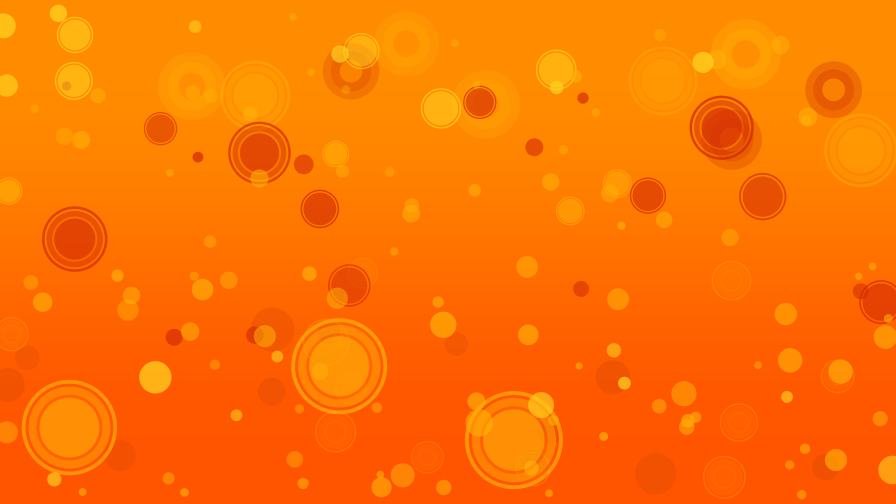
Reproduce this background procedurally as a Shadertoy shader.

```glsl
// Warm vertical gradient covered with translucent discs, ringed discs and donuts.
// Each layer scatters one kind of shape with a jittered low-discrepancy sequence
// and blends it over the layers below. Lengths are in canvas heights.

const int DOT = 0;
const int RINGED = 1;
const int TARGET = 2;
const int DONUT = 3;
const int OUTLINE = 4;

const vec3 AMBER  = vec3(1.00, 0.70, 0.03);
const vec3 YELLOW = vec3(1.00, 0.83, 0.12);
const vec3 RED    = vec3(0.83, 0.16, 0.02);
const vec3 RUST   = vec3(0.87, 0.29, 0.01);

vec2 hash2(float n) {
    return fract(sin(n * vec2(12.99, 78.23)) * 4375.85);
}

// Antialiased coverage of a disc and of a ring with half width w
float disc(float d, float r) {
    return clamp(0.5 + (r - d) * iResolution.y, 0.0, 1.0);
}

float ring(float d, float r, float w) {
    return disc(abs(d - r), w);
}

// Opacity of one shape at distance d from its centre
float shapeMask(int kind, float d, float r) {
    if (kind == DOT) return disc(d, r);
    float rim = ring(d, 0.96 * r, 0.04 * r);
    if (kind == RINGED) return rim + 0.85 * disc(d, 0.85 * r);
    if (kind == TARGET) {
        return rim + 0.7 * disc(d, 0.86 * r) + 0.25 * disc(d, 0.62 * r)
             - 0.5 * ring(d, 0.66 * r, 0.03 * r);
    }
    if (kind == DONUT) {
        return 0.55 * disc(d, r) + 0.35 * disc(d, 0.72 * r) - 0.7 * disc(d, 0.4 * r);
    }
    return rim + 0.35 * disc(d, 0.86 * r) + 0.4 * ring(d, 0.5 * r, 0.03 * r);
}

// Blend count shapes over col; band is the range of heights, sizes that of radii
vec3 scatter(vec3 col, vec2 p, int kind, int count, float seed, vec2 band,
             vec2 sizes, vec3 tint, float alpha, float jitter) {
    float aspect = iResolution.x / iResolution.y;
    for (int i = 0; i < count; i++) {
        float n = float(i) + 1.0;
        vec2 rnd = hash2(n + seed * 17.3);
        vec2 cell = fract(seed * vec2(0.37, 0.71) + n * vec2(0.755, 0.57)
                          + jitter * (rnd - 0.5));
        vec2 center = vec2(cell.x * aspect, mix(band.x, band.y, cell.y));
        vec2 vary = hash2(n * 1.7 + seed * 5.1);
        float r = mix(sizes.x, sizes.y, vary.x * vary.x);
        float mask = shapeMask(kind, length(p - center), r);
        col = mix(col, tint, clamp(mask * alpha * mix(0.75, 1.15, vary.y), 0.0, 1.0));
    }
    return col;
}

void mainImage(out vec4 fragColor, in vec2 fragCoord) {
    vec2 p = fragCoord / iResolution.y;

    // Background gradient: orange above, red-orange below
    vec3 col = mix(vec3(1.0, 0.335, 0.0), vec3(1.0, 0.545, 0.0),
                   smoothstep(0.12, 0.86, p.y));

    // Faint shapes
    col = scatter(col, p, DOT, 12, 1.0, vec2(0.0, 0.45), vec2(0.022, 0.048), RUST, 0.42, 0.5);
    col = scatter(col, p, OUTLINE, 11, 2.0, vec2(0.0, 0.5), vec2(0.03, 0.05), AMBER, 0.26, 0.4);
    col = scatter(col, p, DONUT, 4, 3.0, vec2(0.72, 0.98), vec2(0.065, 0.075), AMBER, 0.52, 0.2);
    col = scatter(col, p, TARGET, 3, 4.0, vec2(0.7, 0.97), vec2(0.068, 0.076), AMBER, 0.42, 0.1);

    // Large glowing discs
    col = scatter(col, p, TARGET, 3, 5.0, vec2(0.08, 0.36), vec2(0.094, 0.1), AMBER, 0.6, 0.1);

    // Dark accents
    col = scatter(col, p, DONUT, 3, 6.0, vec2(0.6, 0.86), vec2(0.056, 0.06), RUST, 0.8, 0.2);
    col = scatter(col, p, TARGET, 3, 7.0, vec2(0.48, 0.84), vec2(0.062, 0.067), RED, 0.86, 0.15);
    col = scatter(col, p, RINGED, 7, 8.0, vec2(0.36, 1.0), vec2(0.033, 0.052), RED, 0.72, 0.3);
    col = scatter(col, p, DOT, 9, 9.0, vec2(0.3, 0.98), vec2(0.009, 0.023), RED, 0.68, 0.5);

    // Bright ringed discs
    col = scatter(col, p, RINGED, 5, 10.0, vec2(0.78, 1.0), vec2(0.036, 0.043), YELLOW, 0.7, 0.3);
    col = scatter(col, p, RINGED, 4, 11.0, vec2(0.58, 0.82), vec2(0.026, 0.03), AMBER, 0.65, 0.3);

    // Small dots, densest in the lower half
    col = scatter(col, p, DOT, 56, 12.0, vec2(0.0, 0.48), vec2(0.007, 0.028), AMBER, 0.58, 0.7);
    col = scatter(col, p, DOT, 34, 13.0, vec2(0.5, 1.0), vec2(0.007, 0.022), AMBER, 0.5, 0.7);
    col = scatter(col, p, DOT, 9, 14.0, vec2(0.02, 0.34), vec2(0.009, 0.036), YELLOW, 0.72, 0.5);
    col = scatter(col, p, DOT, 7, 15.0, vec2(0.8, 1.0), vec2(0.011, 0.027), YELLOW, 0.72, 0.5);

    fragColor = vec4(col, 1.0);
}
```
